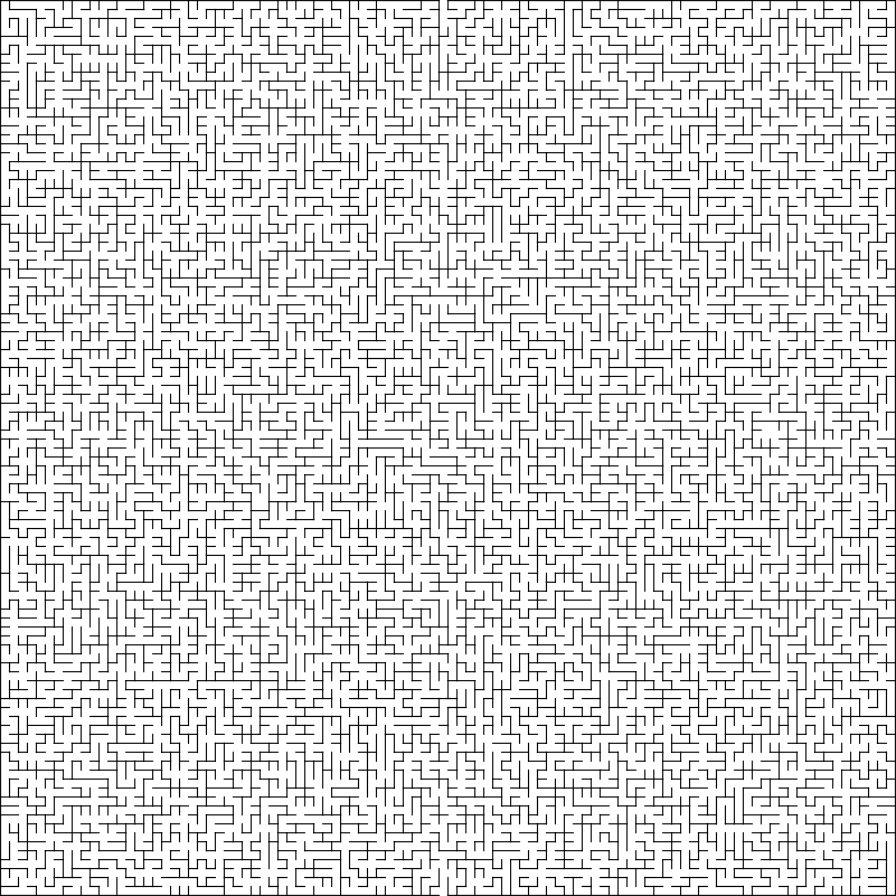
Write a WebGL 1 fragment shader that draws this pattern.

```glsl
precision highp float;
// Draws a square maze of thin black walls on white, with one path between any two cells.
// Every wall has a random weight; a wall stays if lighter gaps already join its two sides
// (Kruskal's rule), which is found by walking round the heavier walls it touches.

uniform vec2 u_resolution;

const float CELLS = 100.0;          // cells along each side
const float WALL = 0.13;            // wall thickness in cells
const float FILTER = 1.1;           // width of the smoothing box in pixels
const float SEED = 17.0;
const float BORDER_WEIGHT = 2.0;    // heavier than any inner wall
const float OUTSIDE_WEIGHT = -1.0;  // lighter than any inner wall
const int MAX_STEPS = 240;          // longest walk round a wall
const vec3 PAPER = vec3(1.0);
const vec3 INK = vec3(0.0);

float hash(vec2 p) {
  vec3 h = fract(p.xyx * 0.1031);
  h += dot(h, h.yzx + 33.33);
  return fract((h.x + h.y) * h.z);
}

// Weight of the wall whose middle lies at mid.
float wallWeight(vec2 mid) {
  vec2 inset = min(mid, CELLS - mid);
  float nearest = min(inset.x, inset.y);
  if (nearest < 0.0) return OUTSIDE_WEIGHT;
  if (nearest == 0.0) return BORDER_WEIGHT;
  return hash(mid * 2.0 + SEED);
}

vec2 turnLeft(vec2 dir) { return vec2(-dir.y, dir.x); }

// Walks round the walls at least as heavy as the one at mid, starting along dir.
// Returns 1 if it comes back on the other side (keep the wall),
// -1 if it closes a ring (open the wall), 0 if the walk is too long.
float walkRound(vec2 mid, vec2 dir, float weight) {
  vec2 corner = mid + 0.5 * dir;
  vec2 heading = turnLeft(dir);
  for (int i = 0; i < MAX_STEPS; i++) {
    vec2 ahead = corner + 0.5 * heading;
    if (ahead == mid) return dot(heading, dir) < 0.0 ? 1.0 : -1.0;
    if (wallWeight(ahead) >= weight) {
      corner += heading;
      heading = turnLeft(heading);
    } else {
      heading = -turnLeft(heading);
    }
  }
  return 0.0;
}

// 1 where a wall stands, 0 where the way is open.
float hasWall(vec2 mid, vec2 dir) {
  float weight = wallWeight(mid);
  if (weight == OUTSIDE_WEIGHT) return 0.0;
  if (weight == BORDER_WEIGHT) {
    // One door in the middle of the top and of the bottom.
    bool door = abs(dir.x) > 0.5 && abs(mid.x - 0.5 * CELLS + 0.5) < 0.25;
    return door ? 0.0 : 1.0;
  }
  float verdict = walkRound(mid, dir, weight);
  if (verdict == 0.0) verdict = walkRound(mid, -dir, weight);
  if (verdict == 0.0) verdict = weight - 0.5;
  return step(0.0, verdict);
}

// Share of the smoothing box covered by an endless wall at distance d.
vec2 coverAcross(vec2 d, vec2 box) {
  vec2 high = min(d + 0.5 * box, vec2(0.5 * WALL));
  vec2 low = max(d - 0.5 * box, vec2(-0.5 * WALL));
  return max(high - low, 0.0) / box;
}

void main() {
  // Cell units, with the border walls fully inside the canvas.
  float span = CELLS + WALL;
  vec2 p = gl_FragCoord.xy / u_resolution * span - 0.5 * WALL;
  vec2 box = FILTER * span / u_resolution;

  vec2 corner = floor(p + 0.5);
  vec2 offset = p - corner;
  vec2 across = coverAcross(offset, box).yx;  // x: level walls, y: upright walls

  // Add up the four walls that may leave the nearest corner.
  vec2 along = vec2(0.0);
  vec2 dir = vec2(1.0, 0.0);
  for (int i = 0; i < 4; i++) {
    vec2 axis = abs(dir);
    float reach = (dot(offset, dir) + 0.5 * WALL) / dot(box, axis) + 0.5;
    if (reach > 0.0 && dot(across, axis) > 0.0) {
      along += axis * min(reach, 1.0) * hasWall(corner + 0.5 * dir, dir);
    }
    dir = turnLeft(dir);
  }

  vec2 cover = min(along, 1.0) * across;
  float ink = 1.0 - (1.0 - cover.x) * (1.0 - cover.y);
  gl_FragColor = vec4(mix(PAPER, INK, ink), 1.0);
}
```
